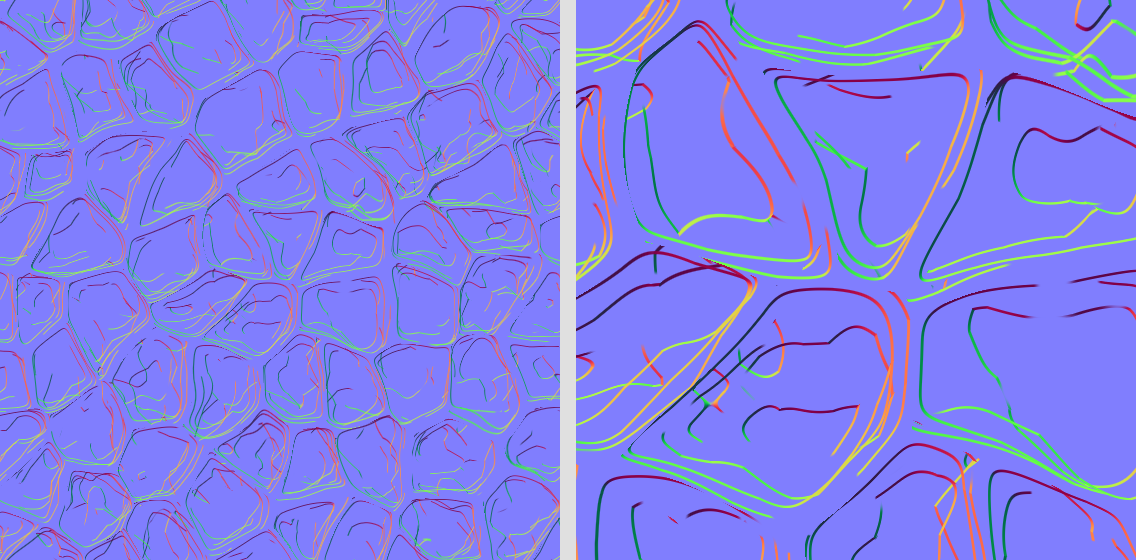
Left, the full canvas; right, a detail of the centre.
Reproduce this texture map procedurally as a Shadertoy shader.

```glsl
// Tangent-space normal map of cracked paving: flat stones with thin bevel lines.
// Stones are rounded Voronoi polygons; each contour of their distance field is
// coloured by its slope, and creased noise bends and breaks the inner chip lines.

const float GRID = 8.0;           // stones per canvas side
const float HALF_WIDTH = 0.00078; // half line width in canvas units
const float STEP = 0.006;         // finite difference step in grid units
const vec3 FLAT_NORMAL = vec3(0.5, 0.495, 0.995);
const vec2 WORN_SIDE = vec2(0.75, -0.66); // stones are chipped to the lower right

vec2 hash2(vec2 p) {
    vec3 a = fract(p.xyx * vec3(0.1031, 0.1030, 0.0973));
    a += dot(a, a.yzx + 33.33);
    return fract((a.xx + a.yz) * a.zy);
}

// Value noise; softness 0 leaves creases, 1 is smooth
vec2 noise2(vec2 p, float softness) {
    vec2 i = floor(p), f = fract(p);
    vec2 w = mix(f, f * f * (3.0 - 2.0 * f), softness);
    vec2 low = mix(hash2(i), hash2(i + vec2(1, 0)), w.x);
    vec2 high = mix(hash2(i + vec2(0, 1)), hash2(i + vec2(1, 1)), w.x);
    return mix(low, high, w.y);
}

// Staggered, jittered rows
vec2 stoneCentre(vec2 cell) {
    float stagger = 0.5 * mod(cell.y, 2.0) - 0.25;
    return cell + 0.5 + vec2(stagger, 0.0) + 0.85 * (hash2(mod(cell, GRID) + 7.0) - 0.5);
}

vec2 nearestStone(vec2 p) {
    vec2 best = floor(p);
    float bestDist = 1e3;
    for (int y = -2; y <= 2; y++)
    for (int x = -2; x <= 2; x++) {
        vec2 cell = floor(p) + vec2(x, y);
        float d = distance(p, stoneCentre(cell));
        if (d < bestDist) { bestDist = d; best = cell; }
    }
    return best;
}

// Inner distance to a stone's rounded outline, inset more on the worn side
float stoneDistance(vec2 p, vec2 cell) {
    const float sharpness = 26.0;
    vec2 centre = stoneCentre(cell);
    float sum = 0.0;
    for (int y = -2; y <= 2; y++)
    for (int x = -2; x <= 2; x++) {
        if (x == 0 && y == 0) continue;
        vec2 other = stoneCentre(cell + vec2(x, y));
        vec2 n = normalize(other - centre);
        float worn = smoothstep(-0.4, 0.9, dot(n, WORN_SIDE));
        float inset = mix(0.015, 0.12, worn) * (0.3 + 1.4 * hash2(other * 9.0).x);
        float d = dot(0.5 * (centre + other) - p, n) - inset;
        sum += exp(-sharpness * d);
    }
    return -log(sum) / sharpness;
}

// Creased noise on a turned lattice, centred on zero
float crease(vec2 p, float scale, float seed) {
    vec2 turned = mat2(0.83, 0.56, -0.56, 0.83) * p;
    return noise2(turned * scale + seed, 0.1).x - 0.5;
}

// Paint one contour; dist holds the field at p and one step along x and y
vec3 paintContour(vec3 base, vec2 p, vec3 dist, float level, float bend,
                  float scale, float seed, float gaps, float wornBias, float pixel) {
    vec3 bends = vec3(crease(p, scale, seed),
                      crease(p + vec2(STEP, 0), scale, seed),
                      crease(p + vec2(0, STEP), scale, seed));
    vec3 f = dist + bend * bends - level;
    vec2 slope = (f.yz - f.x) / STEP;
    float steep = length(slope);
    vec2 outward = -slope / max(steep, 0.01);

    // Break the line into strokes, favouring the worn side
    float keep = noise2(p * 2.3 + seed * 3.0, 1.0).y + wornBias * dot(outward, WORN_SIDE);
    float stroke = smoothstep(gaps - 0.02, gaps + 0.02, keep);

    float d = abs(f.x) / (max(steep, 0.35) * GRID);
    float cover = clamp((HALF_WIDTH - d) / pixel + 0.5, 0.0, 1.0)
                * min(1.0, 2.0 * HALF_WIDTH / pixel);
    vec3 tint = vec3(0.5 + 0.5 * outward.x, 0.5 - 0.5 * outward.y, 0.28);
    return mix(base, tint, cover * stroke);
}

void mainImage(out vec4 fragColor, in vec2 fragCoord) {
    float pixel = 1.0 / iResolution.y;
    vec2 p = fragCoord * pixel * GRID;
    p += 0.22 * (noise2(p * 1.3 + 40.0, 1.0) - 0.5); // bend straight joints

    vec2 cell = nearestStone(p);
    vec3 dist = vec3(stoneDistance(p, cell),
                     stoneDistance(p + vec2(STEP, 0), cell),
                     stoneDistance(p + vec2(0, STEP), cell));
    float seed = 20.0 + 30.0 * hash2(cell + 50.0).x;

    // Chips inside, second bevel, joint line, then the main outline
    vec3 col = FLAT_NORMAL;
    col = paintContour(col, p, dist, 0.25, 0.85, 3.3, seed + 31.0, 0.56, 0.05, pixel);
    col = paintContour(col, p, dist, 0.14, 0.50, 3.7, seed + 11.0, 0.49, 0.08, pixel);
    col = paintContour(col, p, dist, 0.08, 0.25, 4.0, seed + 5.0, 0.46, 0.18, pixel);
    col = paintContour(col, p, dist, -0.045, 0.10, 3.0, seed + 23.0, 0.40, 0.05, pixel);
    col = paintContour(col, p, dist, 0.0, 0.06, 2.8, seed, 0.12, 0.0, pixel);
    fragColor = vec4(col, 1.0);
}
```
